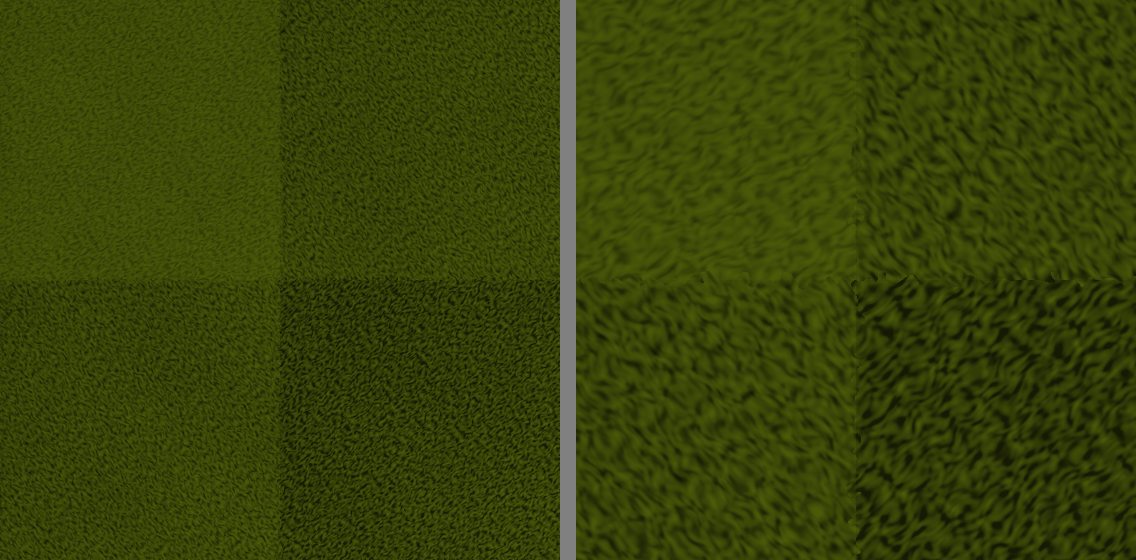
Left: the whole. Right: its middle third, enlarged.
This texture is drawn by a WebGL 2 fragment shader. Its source:

```glsl
#version 300 es
precision highp float;
// Mown turf in two by two square patches, each with its own shade and blade lean.

#define PATCHES 2.0            // patches across and down
#define BLADE_FREQ vec2(118.0, 212.0) // noise cells along and across a blade
#define BLADE_BEND 0.0045      // how far blades wander from their lean
#define SEAM_SOFT 0.009        // half width of the patch seams
#define SEAM_FRAY 0.010        // raggedness of the seams
#define PATCH_FALLOFF 0.10     // brightening across each patch
#define MOTTLE 0.07            // strength of the broad uneven wear
#define DARK_SKEW 1.5          // deepens the gaps between blades
#define SHADOW_GREEN vec3(0.085, 0.100, 0.014)
#define LIT_GREEN vec3(0.280, 0.342, 0.032)

uniform vec2 u_resolution;
out vec4 fragColor;

// Random unit gradient for a lattice point.
vec2 latticeGradient(vec2 cell) {
  vec3 h = fract(vec3(cell.xyx) * vec3(0.1031, 0.1030, 0.0973));
  h += dot(h, h.yzx + 33.33);
  float angle = 6.28318 * fract((h.x + h.y) * h.z);
  return vec2(cos(angle), sin(angle));
}

// Gradient noise, roughly -0.7 to 0.7.
float gradientNoise(vec2 p) {
  vec2 cell = floor(p);
  vec2 f = p - cell;
  vec2 w = f * f * f * (f * (f * 6.0 - 15.0) + 10.0);
  float a = dot(latticeGradient(cell), f);
  float b = dot(latticeGradient(cell + vec2(1, 0)), f - vec2(1, 0));
  float c = dot(latticeGradient(cell + vec2(0, 1)), f - vec2(0, 1));
  float d = dot(latticeGradient(cell + vec2(1, 1)), f - vec2(1, 1));
  return mix(mix(a, b, w.x), mix(c, d, w.x), w.y);
}

// Short strokes stretched along the lean angle.
float blades(vec2 p, float lean) {
  vec2 bend = vec2(gradientNoise(p * 60.0 + 7.0), gradientNoise(p * 60.0 + 91.0));
  p += BLADE_BEND * bend;
  float c = cos(lean), s = sin(lean);
  vec2 q = mat2(c, -s, s, c) * p + 3.0;
  float coarse = gradientNoise(q * BLADE_FREQ);
  float fine = gradientNoise(q * BLADE_FREQ * 1.5 + 40.0);
  return coarse + 0.55 * fine;
}

void main() {
  vec2 uv = gl_FragCoord.xy / u_resolution;

  // Patch position, with a frayed border.
  vec2 fray = SEAM_FRAY * vec2(gradientNoise(uv * 110.0), gradientNoise(uv * 110.0 + 50.0));
  vec2 patchId = mod(floor((uv + fray) * PATCHES), 2.0);
  vec2 local = fract(uv * PATCHES);

  // Shade falls toward the right and the bottom, softly across the seams.
  vec2 seam = smoothstep(0.5 - SEAM_SOFT, 0.5 + SEAM_SOFT, uv + fray);
  float shadow = 0.5 * (seam.x + 1.0 - seam.y);
  float tone = mix(0.82, 0.58, shadow);
  tone += PATCH_FALLOFF * (local.x - local.y) * (0.35 + 0.65 * shadow);
  tone -= 0.04 * exp(-local.x * 22.0);
  tone += MOTTLE * (gradientNoise(uv * 5.0 + 2.0) + 0.6 * gradientNoise(uv * 17.0));

  // Blades lean one way on one diagonal pair and back on the other;
  // darker patches show stronger relief.
  float lean = patchId.x == patchId.y ? 2.3 : 0.5 + 0.25 * patchId.x;
  float relief = blades(uv, lean);
  relief *= relief < 0.0 ? DARK_SKEW : 0.85;
  tone += relief * mix(0.38, 0.80, shadow);

  fragColor = vec4(mix(SHADOW_GREEN, LIT_GREEN, clamp(tone, 0.0, 1.05)), 1.0);
}
```
